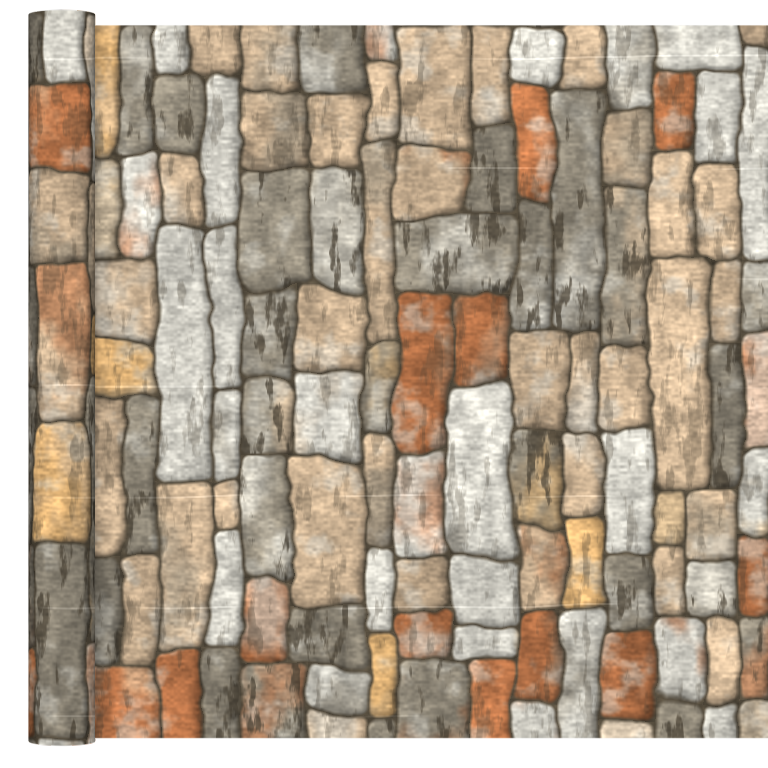
Reproduce this texture procedurally as a WebGL 1 fragment shader.

```glsl
precision highp float;
// A roll of stacked-stone wallpaper, partly unrolled on a white ground.
// Jittered columns of cells are split at random into upright rounded stones,
// then tinted, stained and weathered with value noise and a fine woven grain.
uniform vec2 u_resolution;

#define CELL_WIDTH 0.108
#define CELL_HEIGHT 0.235
#define JITTER 0.42
#define GAP 0.0015
#define CORNER 0.010
#define WARP 0.017
#define GRAIN 0.17
#define STAIN 0.62
#define ROLL_LEFT 0.037
#define ROLL_RIGHT 0.124

const vec3 GROUT = vec3(0.29, 0.26, 0.21);
const vec3 SLATE = vec3(0.56, 0.53, 0.47);
const vec3 CHALK = vec3(0.84, 0.83, 0.79);
const vec3 SAND  = vec3(0.79, 0.69, 0.57);
const vec3 HONEY = vec3(0.90, 0.72, 0.48);
const vec3 RUST  = vec3(0.70, 0.44, 0.28);

float hash(vec2 p) {
  return fract(sin(dot(p, vec2(127.1, 311.7))) * 43758.5453);
}

float noise(vec2 p) {
  vec2 i = floor(p), f = fract(p);
  f = f * f * (3.0 - 2.0 * f);
  return mix(mix(hash(i), hash(i + vec2(1.0, 0.0)), f.x),
             mix(hash(i + vec2(0.0, 1.0)), hash(i + 1.0), f.x), f.y);
}

float fbm(vec2 p) {
  float sum = 0.0, amp = 0.533;
  for (int i = 0; i < 4; i++) {
    sum += amp * noise(p);
    p = p * 2.03 + 7.3;
    amp *= 0.5;
  }
  return sum;
}

// Jittered edge number i on the line chosen by seed
float edge(float i, float seed) {
  return i + JITTER * (hash(vec2(i, seed)) - 0.5) * 2.0;
}

// Index of the jittered interval that holds t
float interval(float t, float seed) {
  float i = floor(t);
  if (t < edge(i, seed)) return i - 1.0;
  if (t >= edge(i + 1.0, seed)) return i + 1.0;
  return i;
}

vec3 stoneTint(float pick) {
  if (pick < 0.33) return SLATE;
  if (pick < 0.57) return CHALK;
  if (pick < 0.79) return SAND;
  if (pick < 0.88) return HONEY;
  return RUST;
}

vec3 stoneWall(vec2 p) {
  vec2 q = p + WARP * (vec2(noise(p * 15.0), noise(p * 15.0 + 40.0)) - 0.5)
             + 0.006 * (vec2(noise(p * 60.0), noise(p * 60.0 + 90.0)) - 0.5);

  // Find the cell
  float column = interval(q.x / CELL_WIDTH, 3.7);
  float seed = column * 5.3 + 11.0;
  float shift = hash(vec2(seed, 2.0));
  float row = interval(q.y / CELL_HEIGHT + shift, seed);
  vec2 lo = vec2(edge(column, 3.7) * CELL_WIDTH, (edge(row, seed) - shift) * CELL_HEIGHT);
  vec2 hi = vec2(edge(column + 1.0, 3.7) * CELL_WIDTH,
                 (edge(row + 1.0, seed) - shift) * CELL_HEIGHT);
  vec2 id = vec2(column, row) * 3.0 + 0.5;

  // Split it upright, then across
  if (hi.x - lo.x > 0.075 && hash(id + 0.3) > 0.12) {
    float cut = mix(lo.x, hi.x, mix(0.36, 0.64, hash(id + 0.7)));
    if (q.x < cut) hi.x = cut; else { lo.x = cut; id.x += 1.0; }
  }
  if (hi.y - lo.y > 0.13 && hash(id + 1.9) > 0.35) {
    float cut = mix(lo.y, hi.y, mix(0.3, 0.7, hash(id + 2.3)));
    if (q.y < cut) hi.y = cut; else { lo.y = cut; id.y += 1.0; }
  }

  // Rounded stone outline
  vec2 local = q - 0.5 * (lo + hi);
  vec2 b = abs(local) - 0.5 * (hi - lo) + GAP + CORNER;
  float d = length(max(b, 0.0)) + min(max(b.x, b.y), 0.0) - CORNER;
  float body = 1.0 - smoothstep(-0.0035, 0.0025, d);

  // Tint with stains of a second colour
  float pick = hash(id + 5.1);
  float stain = smoothstep(0.42, 0.68, fbm(p * vec2(17.0, 11.0) + id * 3.1));
  vec3 color = mix(stoneTint(pick), stoneTint(hash(id + 8.6)), stain * STAIN);
  color *= 0.93 + 0.18 * hash(id + 9.4);

  // Weathering: mottle, chalky bloom, dark upright cracks
  float mottle = fbm(p * vec2(48.0, 34.0) + id);
  color *= 0.76 + 0.48 * mottle;
  color = mix(color, CHALK, 0.5 * smoothstep(0.54, 0.75, fbm(p * 24.0 + 60.0)));
  float crack = smoothstep(0.58, 0.74, fbm(p * vec2(85.0, 24.0) + id * 1.7));
  color = mix(color, GROUT, crack * (pick < 0.33 ? 0.75 : 0.32));

  // Soft relief: lit upper left, shaded lower right
  float rim = smoothstep(-0.013, 0.0, d);
  float facing = dot(local / (hi - lo), vec2(1.0, -0.7));
  color *= 1.0 - rim * (0.14 + 0.32 * facing);
  return mix(GROUT * (0.8 + 0.6 * mottle), color, body);
}

// Woven ribs and faint level creases in the paper
vec3 paper(vec2 p) {
  vec3 color = stoneWall(p);
  float weave = noise(p * vec2(85.0, 260.0)) + noise(p * vec2(210.0, 250.0) + 30.0) - 1.0;
  color *= 1.0 + GRAIN * weave;
  float level = fract(p.y * 7.0 + 0.05 * noise(p * 9.0)) - 0.5;
  float crease = 1.0 - smoothstep(0.004, 0.014, abs(level));
  return color + 0.10 * crease * smoothstep(0.5, 0.7, noise(p * vec2(8.0, 7.0)));
}

void main() {
  vec2 uv = gl_FragCoord.xy / u_resolution;
  float px = 1.0 / min(u_resolution.x, u_resolution.y);

  // Flat sheet, shaded beside the roll
  float sheet = smoothstep(-px, px, 0.464 - abs(uv.y - 0.503))
              * smoothstep(-px, px, uv.x - ROLL_RIGHT + 0.01);
  float shadow = 1.0 - 0.3 * exp(-max(uv.x - ROLL_RIGHT, 0.0) * 90.0);

  // Roll: a cylinder with gently rounded ends
  float radius = 0.5 * (ROLL_RIGHT - ROLL_LEFT);
  float across = (uv.x - ROLL_LEFT) / radius - 1.0;
  float bend = clamp(across, -1.0, 1.0);
  float halfHeight = 0.473 + 0.006 * sqrt(1.0 - bend * bend);
  float roll = smoothstep(-px, px, halfHeight - abs(uv.y - 0.508))
             * smoothstep(-px, px, radius * (1.0 - abs(across)));
  float light = 1.0 - 0.38 * pow(abs(bend), 5.0) - 0.10 * smoothstep(0.0, 1.0, bend);

  vec2 wrapped = vec2(asin(bend) * radius + 4.1, uv.y);
  bool onRoll = roll > 0.5;
  vec3 print = paper(onRoll ? wrapped : uv);
  vec3 color = mix(vec3(1.0), print * (onRoll ? light : shadow), max(sheet, roll));
  gl_FragColor = vec4(clamp(color, 0.0, 1.0), 1.0);
}
```
